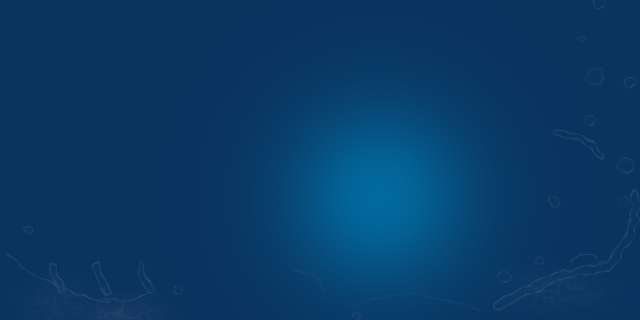
A Shadertoy shader for this background:

```glsl
const vec3 NAVY = vec3(0.038, 0.202, 0.370);
const vec3 AZURE = vec3(0.008, 0.415, 0.625);
const vec3 WATER = vec3(0.30, 0.47, 0.60);
const vec3 FOAM = vec3(0.36, 0.36, 0.52);

float hash(vec2 p) {
    p = fract(p * vec2(0.1031, 0.1137));
    p += dot(p, p.yx + 33.33);
    return fract((p.x + p.y) * p.x * 7.31);
}

float noise(vec2 p) {
    vec2 cell = floor(p), f = fract(p);
    f = f * f * (3.0 - 2.0 * f);
    vec2 e = vec2(0.0, 1.0);
    return mix(mix(hash(cell), hash(cell + e.yx), f.x),
               mix(hash(cell + e.xy), hash(cell + e.yy), f.x), f.y);
}

// Soft elliptical falloff
float glow(vec2 p, vec2 centre, vec2 spread) {
    vec2 d = (p - centre) / spread;
    return exp(-0.5 * dot(d, d));
}

// Antialiased thin line around a zero distance
float line(float d, float width, float aa) {
    return 1.0 - smoothstep(width, width + aa, abs(d));
}

// Distance to a bowed segment
float bowed(vec2 p, vec2 a, vec2 b, float bend) {
    vec2 ab = b - a;
    float t = clamp(dot(p - a, ab) / dot(ab, ab), 0.0, 1.0);
    vec2 bow = vec2(-ab.y, ab.x) * bend * 4.0 * t * (1.0 - t);
    return length(p - a - ab * t - bow);
}

// Irregular rim with a faint filling
float droplet(vec2 p, vec2 centre, float radius, float aa) {
    vec2 d = p - centre;
    float dist = length(d * vec2(1.0, 1.12)) - radius;
    float shade = 0.35 + 0.65 * noise(d / radius * 1.6 + centre * 40.0);
    return shade * line(dist, 0.0008, aa) + 0.12 * (1.0 - smoothstep(-aa, aa, dist));
}

float droplets(vec2 p, float aa) {
    const vec3 DROPS[13] = vec3[13](
        vec3(1.875, 0.987, 0.018), vec3(1.859, 0.760, 0.028), vec3(1.966, 0.742, 0.021),
        vec3(1.844, 0.622, 0.014), vec3(1.953, 0.484, 0.024), vec3(1.732, 0.370, 0.017),
        vec3(1.948, 0.372, 0.016), vec3(1.576, 0.138, 0.017), vec3(1.685, 0.182, 0.014),
        vec3(1.815, 0.878, 0.009), vec3(0.089, 0.281, 0.010), vec3(0.555, 0.094, 0.016),
        vec3(1.115, 0.015, 0.014));
    float sum = 0.0;
    for (int i = 0; i < 13; i++) sum += droplet(p, DROPS[i].xy, DROPS[i].z, aa);
    return sum;
}

// Crown of upright fingers with a sagging rim
float crown(vec2 p, float aa) {
    float sum = line(bowed(p, vec2(0.02, 0.21), vec2(0.34, 0.06), -0.08), 0.001, aa);
    sum += line(bowed(p, vec2(0.33, 0.07), vec2(0.48, 0.09), -0.1), 0.001, aa);
    for (int i = 0; i < 3; i++) {
        vec2 tip = vec2(0.165 + 0.138 * float(i), 0.172);
        float d = bowed(p, tip, tip + vec2(0.033, -0.08), -0.08);
        sum += line(d - 0.010, 0.001, aa) + 0.15 * (1.0 - smoothstep(0.008, 0.012, d));
    }
    return sum;
}

// Rising wave, low ripple and loose strands
float wave(vec2 p, float aa) {
    float rise = bowed(p, vec2(1.55, 0.04), vec2(1.90, 0.17), 0.05);
    rise = min(rise, bowed(p, vec2(1.90, 0.17), vec2(1.985, 0.39), -0.12));
    float sum = line(rise - 0.012, 0.001, aa) + 0.12 * (1.0 - smoothstep(0.0, 0.025, rise));
    sum += line(bowed(p, vec2(1.79, 0.18), vec2(1.88, 0.17), 0.35), 0.001, aa);
    sum += 0.5 * line(bowed(p, vec2(1.10, 0.045), vec2(1.50, 0.03), 0.10), 0.001, aa);
    sum += 0.5 * line(bowed(p, vec2(0.91, 0.155), vec2(1.02, 0.08), 0.20), 0.001, aa);
    sum += line(bowed(p, vec2(1.74, 0.58), vec2(1.88, 0.51), 0.15) - 0.008, 0.001, aa);
    return sum;
}

void mainImage(out vec4 fragColor, in vec2 fragCoord) {
    vec2 p = fragCoord / iResolution.y;
    float aa = max(0.0035, 1.2 / iResolution.y);

    // Blue light on navy
    vec3 color = mix(NAVY, AZURE, glow(p, vec2(1.185, 0.385), vec2(0.20)));

    // Wobbly liquid outlines
    vec2 wobble = vec2(noise(p * 42.0), noise(p * 42.0 + 17.0)) - 0.5;
    vec2 q = p + 0.014 * wobble;
    float sparkle = 0.3 + 0.7 * noise(p * 75.0 + 5.0);
    float liquid = droplets(q, aa) + crown(q, aa) + wave(q, aa);
    color = mix(color, WATER, 0.30 * sparkle * min(liquid, 1.0));

    // Veined foam along the bottom
    float veins = pow(1.0 - abs(2.0 * noise(q * vec2(38.0, 60.0)) - 1.0), 3.0);
    float leftFoam = glow(p, vec2(0.38, 0.01), vec2(0.075, 0.035))
                   + 0.5 * glow(p, vec2(0.17, 0.05), vec2(0.06, 0.05));
    float rightFoam = glow(p, vec2(1.74, 0.09), vec2(0.10, 0.04));
    color = mix(color, FOAM, leftFoam * (0.16 + 0.22 * veins));
    color = mix(color, WATER, rightFoam * (0.05 + 0.12 * veins));

    fragColor = vec4(color, 1.0);
}
```
